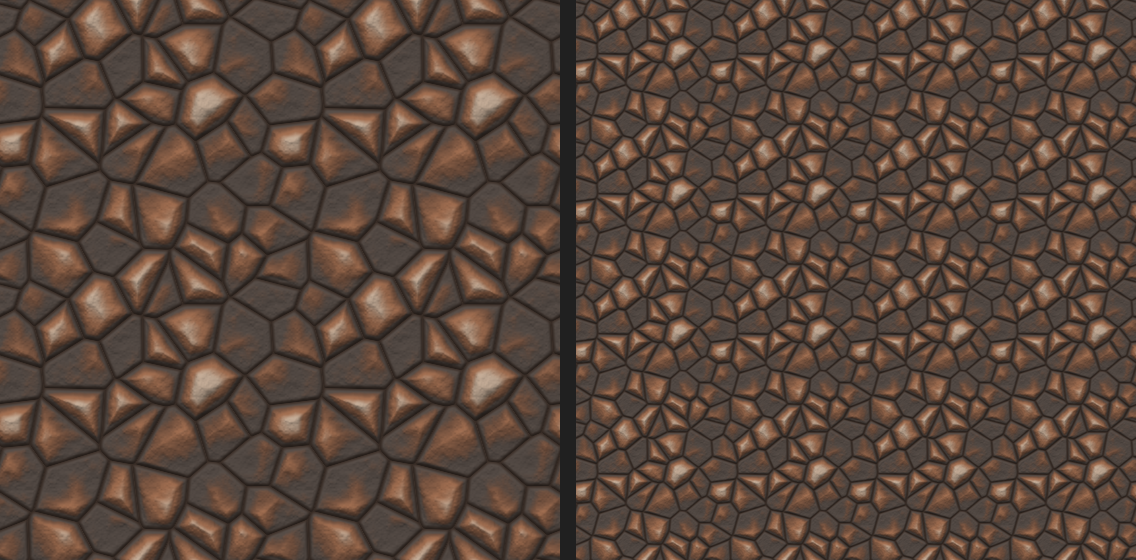
Left, the tile; right, the same tile 2 across and 2 down.
Give the GLSL for this texture, as a WebGL 1 fragment shader.

```glsl
precision highp float;

// Rough copper-brown rubble stones packed in a seamless wall, two tiles each way.
// A wrapped Voronoi pattern gives the stones; wide bevels capped by two tilted planes
// give their height, which is lit from above and also picks the colour.

uniform vec2 u_resolution;

const float TILES = 2.0;          // repeats across and down
const float CELLS = 6.0;          // stones per repeat, each way (even)
const float JITTER = 1.0;         // irregularity of the stones
const float CORNER = 0.05;        // rounding of the corners
const float BEVEL = 1.75;         // steepness of the stone sides
const float TOP_LOW = -0.02;      // lowest and highest stone tops
const float TOP_HIGH = 0.98;
const float TOP_FLOOR = 0.12;     // tops never sink below this
const float REGION = 0.45;        // share of the top level set by the neighbourhood
const float TILT = 0.6;           // slant of the stone tops
const float ROUGHNESS = 0.19;     // height of the chipped surface
const float RELIEF = 0.36;        // strength of the shading
const float JOINT_WIDTH = 0.085;  // soft dark seam beside each edge
const float STEP = 0.02;          // sample distance for the slope
const vec3 LIGHT = vec3(-0.1, 0.5, 0.86);
const vec3 JOINT = vec3(0.215, 0.17, 0.145);
const vec3 SLATE = vec3(0.31, 0.275, 0.255);
const vec3 UMBER = vec3(0.41, 0.29, 0.225);
const vec3 COPPER = vec3(0.57, 0.39, 0.285);
const vec3 SAND = vec3(0.69, 0.605, 0.53);

float hash(vec2 p) {
    return fract(sin(dot(p, vec2(127.1, 311.7))) * 43758.5453);
}

vec2 hash2(vec2 p) {
    return vec2(hash(p), hash(p + vec2(37.2, 17.9)));
}

// Value noise that wraps after a whole number of lattice steps
float noise(vec2 p, float period) {
    vec2 i = floor(p);
    vec2 f = fract(p);
    f = f * f * (3.0 - 2.0 * f);
    vec2 a = mod(i, period);
    vec2 b = mod(i + 1.0, period);
    return mix(mix(hash(a), hash(vec2(b.x, a.y)), f.x),
               mix(hash(vec2(a.x, b.y)), hash(b), f.x), f.y);
}

// Chipped surface, centred on zero
float grit(vec2 p) {
    float sum = 0.0;
    float amplitude = 0.5;
    float frequency = 3.0;
    for (int i = 0; i < 4; i++) {
        sum += amplitude * (noise(p * frequency, CELLS * frequency) - 0.5);
        frequency *= 2.0;
        amplitude *= 0.57;
    }
    return sum;
}

float smoothMin(float a, float b, float k) {
    float h = max(k - abs(a - b), 0.0) / k;
    return min(a, b) - h * h * k * 0.25;
}

vec2 stoneCentre(vec2 cell) {
    return cell + 0.5 + JITTER * (hash2(mod(cell, CELLS)) - 0.5);
}

// Returns the height of the stone and the distance to its edge
vec2 stone(vec2 p) {
    vec2 base = floor(p);
    vec2 home = base;
    float nearest = 100.0;
    for (int y = -1; y <= 1; y++) {
        for (int x = -1; x <= 1; x++) {
            vec2 cell = base + vec2(float(x), float(y));
            vec2 d = stoneCentre(cell) - p;
            if (dot(d, d) < nearest) {
                nearest = dot(d, d);
                home = cell;
            }
        }
    }

    // Distance to the edges shared with the neighbours
    vec2 toHome = stoneCentre(home) - p;
    float edge = 1.0;
    for (int y = -2; y <= 2; y++) {
        for (int x = -2; x <= 2; x++) {
            if (x == 0 && y == 0) continue;
            vec2 toOther = stoneCentre(home + vec2(float(x), float(y))) - p;
            float d = dot(0.5 * (toHome + toOther), normalize(toOther - toHome));
            edge = smoothMin(edge, d, CORNER);
        }
    }
    edge = max(edge, 0.0);

    // Two tilted planes cap the bevelled sides
    vec2 key = mod(home, CELLS);
    float angle = 6.2832 * hash(key + 5.3);
    float turn = angle + mix(1.2, 2.8, hash(key + 8.1));
    float slantA = dot(vec2(cos(angle), sin(angle)), -toHome);
    float slantB = dot(vec2(cos(turn), sin(turn)), -toHome);
    float region = noise(home * 0.5 + 0.25, CELLS * 0.5);
    float top = mix(TOP_LOW, TOP_HIGH, mix(hash(key + 11.7), region, REGION));
    top += TILT * smoothMin(slantA, slantB, 0.05);
    top = -smoothMin(-top, -TOP_FLOOR, 0.15);
    float height = smoothMin(edge * BEVEL, top, 0.1);
    height += ROUGHNESS * grit(p) * smoothstep(0.0, 0.12, edge);
    return vec2(height, edge);
}

void main() {
    vec2 p = gl_FragCoord.xy / u_resolution * TILES * CELLS;
    vec2 here = stone(p);
    vec2 slope = vec2(stone(p + vec2(STEP, 0.0)).x, stone(p + vec2(0.0, STEP)).x) - here.x;
    vec3 normal = normalize(vec3(-slope * RELIEF / STEP, 1.0));
    float lit = max(dot(normal, normalize(LIGHT)), 0.0);

    // Low stones stay slate, raised ones wear to copper and sand
    float t = here.x;
    vec3 colour = mix(SLATE, UMBER, smoothstep(0.12, 0.24, t));
    colour = mix(colour, COPPER, smoothstep(0.2, 0.4, t));
    colour = mix(colour, SAND, smoothstep(0.38, 0.62, t));

    colour = mix(JOINT, colour, smoothstep(0.0, JOINT_WIDTH, here.y));
    colour *= 0.3 + 0.82 * lit;
    gl_FragColor = vec4(colour, 1.0);
}
```
